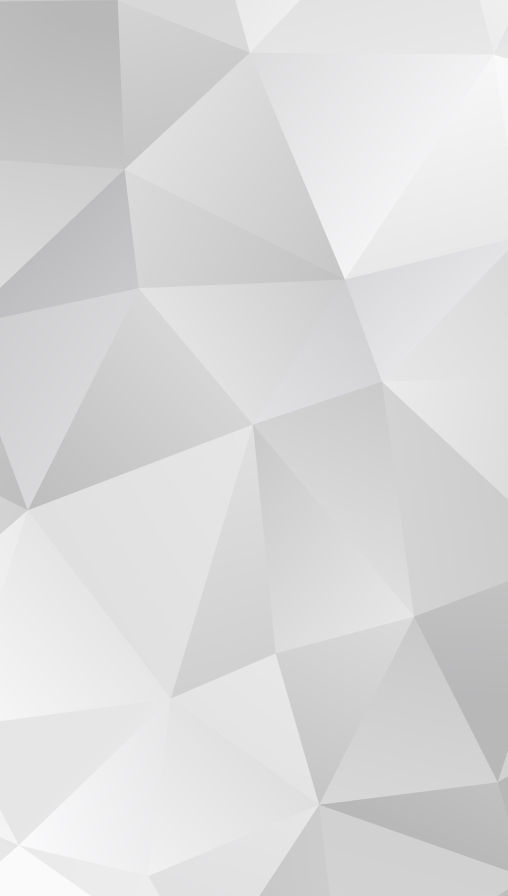
Reproduce this background procedurally as a WebGL 2 fragment shader.

```glsl
#version 300 es
precision highp float;

#define CELL_SIZE 0.34
#define GRID_TILT 0.30
#define JITTER 0.58
#define TONE_SPREAD 0.11
#define SHADE_SLOPE 0.14
#define COOL_TINT 0.010
#define SEED 23u

uniform vec2 u_resolution;
out vec4 fragColor;

// Two random values in 0..1 for a lattice cell
vec2 hash2(ivec2 cell, uint salt) {
    uvec2 v = uvec2(cell + 64) * 1664525u + 1013904223u + (salt + SEED) * 747796405u;
    v.x += v.y * 1664525u;
    v.y += v.x * 1664525u;
    v ^= v >> 16u;
    v.x += v.y * 1664525u;
    v.y += v.x * 1664525u;
    v ^= v >> 16u;
    return vec2(v & 65535u) / 65535.0;
}

float cross2(vec2 a, vec2 b) {
    return a.x * b.y - a.y * b.x;
}

mat2 gridRotation() {
    float c = cos(GRID_TILT), s = sin(GRID_TILT);
    return mat2(c, s, -s, c);
}

// Jittered mesh vertex, in canvas widths
vec2 meshVertex(ivec2 cell) {
    vec2 offset = (hash2(cell, 0u) - 0.5) * JITTER;
    return gridRotation() * (vec2(cell) + offset) * CELL_SIZE;
}

// Signed distance to the line a-b, positive outside
float edgeDistance(vec2 p, vec2 a, vec2 b, float winding) {
    return -winding * cross2(normalize(b - a), p - a);
}

float triangleDistance(vec2 p, vec2 a, vec2 b, vec2 c) {
    float winding = sign(cross2(b - a, c - a));
    return max(edgeDistance(p, a, b, winding),
           max(edgeDistance(p, b, c, winding), edgeDistance(p, c, a, winding)));
}

// Broad light and dark regions over the canvas
float broadTone(vec2 uv) {
    uv = clamp(uv, 0.0, 1.0);
    float across = smoothstep(0.1, 0.9, uv.x);
    float lower = mix(0.945, 0.765, across);
    float upper = mix(0.785, 0.915, across);
    return mix(lower, upper, smoothstep(0.30, 0.64, uv.y));
}

// Flat facet tone with a soft linear gradient
vec3 facetColor(vec2 p, vec2 center, float aspect, ivec2 cell, uint id) {
    vec2 toneRandom = hash2(cell, id);
    vec2 slope = (hash2(cell, id + 7u) - 0.5) * SHADE_SLOPE / CELL_SIZE;
    float tone = broadTone(center / vec2(1.0, aspect));
    tone += (toneRandom.x - 0.5) * TONE_SPREAD + dot(p - center, slope);
    float cool = COOL_TINT * smoothstep(0.4, 1.0, toneRandom.y);
    return clamp(vec3(tone) + vec3(0.0, 0.0, cool), 0.72, 0.98);
}

// Adds one triangle, weighted by its pixel coverage
void addFacet(inout vec4 sum, vec2 p, vec2 a, vec2 b, vec2 c,
              float aspect, ivec2 cell, uint id) {
    float pixel = 1.0 / u_resolution.x;
    float coverage = clamp(0.5 - triangleDistance(p, a, b, c) / pixel, 0.0, 1.0);
    if (coverage > 0.0) {
        vec3 color = facetColor(p, (a + b + c) / 3.0, aspect, cell, id);
        sum += vec4(color, 1.0) * coverage;
    }
}

void main() {
    vec2 p = gl_FragCoord.xy / u_resolution.x;
    float aspect = u_resolution.y / u_resolution.x;
    ivec2 home = ivec2(floor(transpose(gridRotation()) * p / CELL_SIZE));
    vec4 sum = vec4(0.0);

    for (int y = -1; y <= 1; y++) {
        for (int x = -1; x <= 1; x++) {
            ivec2 cell = home + ivec2(x, y);
            vec2 a = meshVertex(cell);
            vec2 b = meshVertex(cell + ivec2(1, 0));
            vec2 c = meshVertex(cell + ivec2(1, 1));
            vec2 d = meshVertex(cell + ivec2(0, 1));

            // Split each quad along its shorter diagonal
            if (distance(a, c) < distance(b, d)) {
                addFacet(sum, p, a, b, c, aspect, cell, 1u);
                addFacet(sum, p, a, c, d, aspect, cell, 2u);
            } else {
                addFacet(sum, p, a, b, d, aspect, cell, 1u);
                addFacet(sum, p, b, c, d, aspect, cell, 2u);
            }
        }
    }
    fragColor = vec4(sum.rgb / max(sum.a, 0.001), 1.0);
}
```
